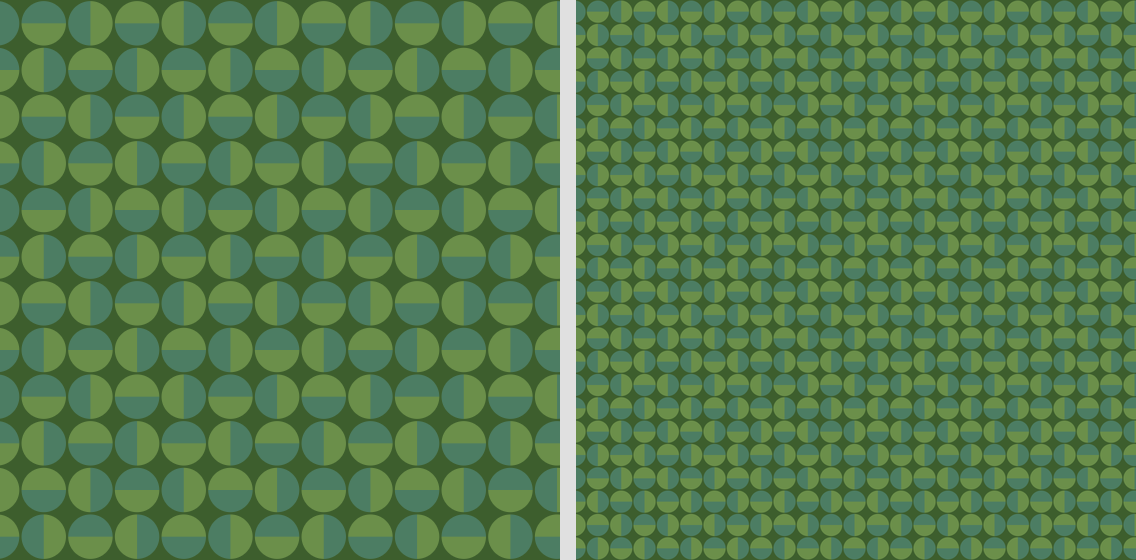
Left: one tile. Right: repeated 2 by 2.
This pattern is drawn by a three.js fragment shader. Its source:

```glsl
varying vec2 vUv;

const float REPEATS = 12.0;                 // discs across and down; a multiple of 4 so the turns wrap
const float RADIUS = 0.476;                 // disc radius in cells
const vec2 SHIFT = vec2(0.5625, 0.0);       // grid offset in cells
const float FIRST_TURN = 1.0;               // quarter turns of the lower left disc
const float HALF_PI = 1.5707963;

const vec3 GROUND = vec3(0.24, 0.37, 0.175);
const vec3 LEAF = vec3(0.42, 0.56, 0.29);
const vec3 TEAL = vec3(0.30, 0.49, 0.39);

// Coverage of the side where the signed distance is negative
float coverage(float dist, float pixel) {
  return clamp(0.5 - dist / pixel, 0.0, 1.0);
}

// Direction the leaf half faces: rows alternate between turning
// counterclockwise and clockwise, each starting a quarter turn on
vec2 leafDirection(vec2 cell) {
  float spin = mod(cell.y, 2.0) * 2.0 - 1.0;
  float turns = mod(FIRST_TURN - cell.y + spin * cell.x, 4.0);
  float angle = turns * HALF_PI;
  return vec2(cos(angle), sin(angle));
}

void main() {
  // Grid cell and position from its centre
  vec2 grid = vUv * REPEATS + SHIFT;
  vec2 cell = floor(grid);
  vec2 local = grid - cell - 0.5;
  float pixel = max(max(fwidth(grid.x), fwidth(grid.y)), 1e-5);

  // Two-tone disc
  float leaf = coverage(-dot(local, leafDirection(cell)), pixel);
  float disc = coverage(length(local) - RADIUS, pixel);
  vec3 color = mix(GROUND, mix(TEAL, LEAF, leaf), disc);

  gl_FragColor = vec4(color, 1.0);
}
```
